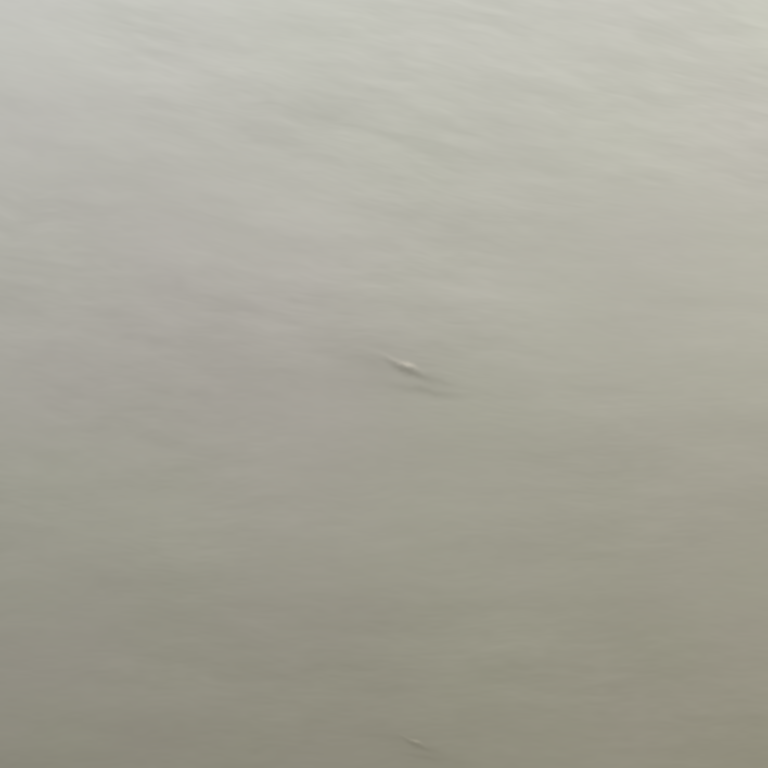
This texture is drawn by a three.js fragment shader. Its source:

```glsl
// Pale, softly lit plaster wall with faint brushed streaks and a small dent.
varying vec2 vUv;

const vec3 SHADE_LOW = vec3(0.554, 0.544, 0.486);
const vec3 LIGHT_HIGH = vec3(0.781, 0.782, 0.748);
const vec3 MAUVE_TINT = vec3(0.004, -0.004, 0.007);
const vec3 WARM_TINT = vec3(0.012, 0.008, -0.006);
const vec3 GLINT_COLOR = vec3(1.0, 0.90, 0.82);

// Sine-free hash of a lattice point
float hash(vec2 cell) {
  vec3 q = fract(cell.xyx * 0.1031);
  q += dot(q, q.yzx + 33.33);
  return fract((q.x + q.y) * q.z);
}

// Smooth value noise, 0 to 1
float noise(vec2 p) {
  vec2 cell = floor(p);
  vec2 f = fract(p);
  f = f * f * (3.0 - 2.0 * f);
  float low = mix(hash(cell), hash(cell + vec2(1.0, 0.0)), f.x);
  float high = mix(hash(cell + vec2(0.0, 1.0)), hash(cell + 1.0), f.x);
  return mix(low, high, f.y);
}

// Layered noise centred on zero, each layer turned to hide the lattice
float layers(vec2 p) {
  float sum = 0.0;
  float weight = 0.5;
  for (int i = 0; i < 4; i++) {
    sum += weight * (noise(p) - 0.5);
    p = mat2(1.9, 0.15, -0.3, 1.9) * p + 17.3;
    weight *= 0.58;
  }
  return sum;
}

// Bends coordinates so strokes fall to the right, more steeply higher up
vec2 brushFlow(vec2 p) {
  float slope = 0.02 + 0.2 * smoothstep(0.3, 0.9, p.y);
  float wave = 0.03 * layers(p * vec2(5.0, 6.0) + 8.0);
  return vec2(p.x, p.y + slope * (p.x - 0.5) + wave);
}

// Soft elongated spot, tilted by angle
float smear(vec2 p, vec2 center, vec2 size, float angle) {
  float c = cos(angle);
  float s = sin(angle);
  vec2 d = mat2(c, -s, s, c) * (p - center) / size;
  return exp(-dot(d, d));
}

// Raised lip above a shadow, with faint creases trailing down to the right
vec3 dent(vec2 p, vec2 center, float scale) {
  vec2 q = (p - center) / scale;
  q.y += 0.3 * layers(q * 1.3 + 5.0);
  float lip = smear(q, vec2(0.0, 0.12), vec2(0.8, 0.1), -0.42);
  float glint = smear(q, vec2(0.4, -0.07), vec2(0.36, 0.11), -0.35);
  float shadow = smear(q, vec2(0.3, -0.3), vec2(0.8, 0.17), -0.45);
  float crease = smear(q, vec2(1.2, -1.25), vec2(1.4, 0.17), -0.16);
  float fold = smear(q, vec2(1.5, -0.75), vec2(1.1, 0.2), -0.22);
  float trail = smear(q, vec2(-1.7, 0.25), vec2(2.0, 0.35), -0.15);
  float halo = smear(q, vec2(0.0, -0.5), vec2(3.2, 1.0), -0.25);
  float shade = 0.085 * shadow + 0.036 * crease + 0.026 * fold;
  return GLINT_COLOR * (0.035 * lip + 0.085 * glint)
       - shade - 0.014 * trail - 0.018 * halo;
}

// Streak relief, strongest in patches near the top and middle
float streaks(vec2 p) {
  vec2 flow = brushFlow(p);
  float patches = smoothstep(-0.1, 0.2, layers(flow * vec2(3.5, 7.0) + 21.0));
  patches = mix(patches, 1.0, 0.6 * smear(p, vec2(0.45, 0.85), vec2(0.25, 0.2), -0.3));
  float height = smoothstep(0.3, 0.9, p.y);
  float broad = layers(flow * vec2(5.0, 24.0));
  float strokes = layers(flow * vec2(14.0, 75.0) + 40.0);
  float grain = noise(flow * vec2(60.0, 250.0) + 90.0) - 0.5;
  return broad * mix(0.024, 0.034, height)
       + strokes * mix(0.013, 0.027, height) * (0.4 + 1.4 * patches)
       + grain * mix(0.007, 0.010, patches);
}

// Light falling from above, holding bright a little past the middle
vec3 wallLight(vec2 p) {
  float fall = mix(p.y, p.y * p.y, 0.2);
  vec3 color = mix(SHADE_LOW, LIGHT_HIGH, fall);
  float aboveMiddle = (p.y - 0.57) / 0.13;
  color += 0.013 * exp(-aboveMiddle * aboveMiddle);
  float side = p.x - 0.5;
  color += 0.014 * side * (1.0 - 0.5 * p.y);
  color += WARM_TINT * side;
  color -= 0.016 * smear(p, vec2(0.24, 0.58), vec2(0.34, 0.2), -0.2);
  return color;
}

void main() {
  vec3 color = wallLight(vUv);
  color += 1.8 * MAUVE_TINT * layers(vUv * vec2(5.0, 6.0) + 3.0);
  color += MAUVE_TINT * smear(vUv, vec2(0.3, 0.58), vec2(0.28, 0.17), -0.2);
  color += 0.03 * layers(brushFlow(vUv) * vec2(2.5, 6.0) + 60.0);
  color += streaks(vUv);
  color += dent(vUv, vec2(0.52, 0.527), 0.029);
  color += 0.5 * dent(vUv, vec2(0.535, 0.036), 0.018);
  gl_FragColor = vec4(color, 1.0);
}
```
